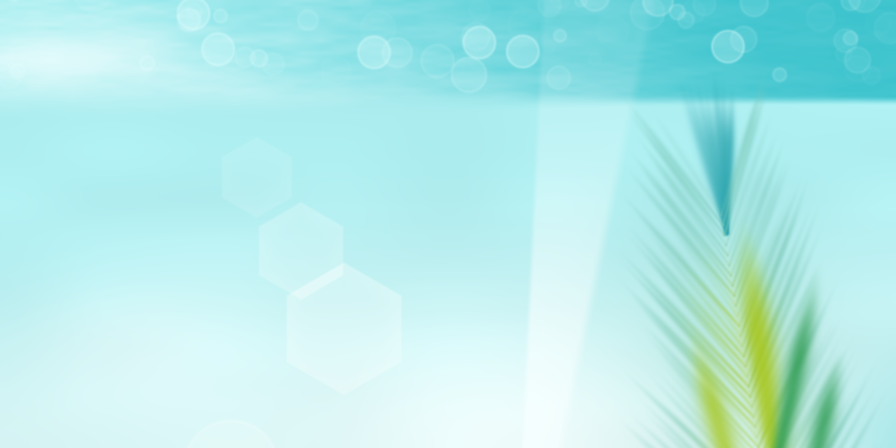
Reproduce this background procedurally as a Shadertoy shader.

```glsl
#define HORIZON 0.775
#define LEAFLETS 40
#define BOKEH 70
#define AQUA vec3(0.68, 0.935, 0.945)
#define MIST vec3(0.86, 0.97, 0.97)
#define LAGOON vec3(0.22, 0.76, 0.80)
#define TEAL vec3(0.14, 0.63, 0.67)
#define SAGE vec3(0.48, 0.78, 0.72)
#define LIME vec3(0.66, 0.78, 0.10)
#define GREEN vec3(0.20, 0.62, 0.34)

float hash(vec2 p) {
    return fract(sin(dot(p, vec2(127.1, 311.7))) * 43758.5453);
}

float noise(vec2 p) {
    vec2 cell = floor(p), f = fract(p);
    f = f * f * (3.0 - 2.0 * f);
    return mix(mix(hash(cell), hash(cell + vec2(1, 0)), f.x),
               mix(hash(cell + vec2(0, 1)), hash(cell + vec2(1, 1)), f.x), f.y);
}

float glow(vec2 p, vec2 center, vec2 size) {
    vec2 d = (p - center) / size;
    return exp(-dot(d, d));
}

// Soft translucent disc with a brighter rim
float lensDisc(vec2 p, vec2 center, float radius) {
    float d = length(p - center) - radius;
    float rim = exp(-pow((d + 0.003) / 0.003, 2.0));
    return 0.65 * smoothstep(0.004, -0.004, d) + 0.4 * rim;
}

float hexagon(vec2 p, vec2 center, float apothem) {
    vec2 q = abs(p - center);
    float d = max(q.x, 0.5 * q.x + 0.866 * q.y) - apothem;
    return smoothstep(0.003, -0.003, d) * (0.75 + 0.25 * smoothstep(-0.05, 0.0, d));
}

// Blurred blade, tapered at both ends
float blade(vec2 p, vec2 root, vec2 tip, float width) {
    vec2 axis = tip - root;
    float t = clamp(dot(p - root, axis) / dot(axis, axis), 0.0, 1.0);
    float d = length(p - root - axis * t) / (width * (0.4 + 0.6 * sin(3.1416 * t)));
    return exp(-d * d) * (1.0 - smoothstep(0.55, 1.0, t));
}

vec2 spine(float y) {
    return vec2(1.61 + 0.16 * (0.52 - y), y);
}

vec3 sea(vec2 p) {
    float depth = smoothstep(0.1, 2.0, p.x + 0.8 * (p.y - 0.85));
    vec3 color = mix(vec3(0.62, 0.925, 0.935), LAGOON, depth);
    float ripples = noise(p * vec2(9.0, 45.0)) * 0.6 + noise(p * vec2(25.0, 110.0)) * 0.4;
    color = mix(color, vec3(1), 0.35 * ripples * (1.0 - 0.75 * depth));
    color = mix(color, vec3(0.97, 1, 1), 0.65 * glow(p, vec2(0.12, 0.87), vec2(0.3, 0.07)));
    color = mix(color, MIST, 0.5 * glow(p, vec2(0.3, HORIZON), vec2(0.8, 0.05)));

    // Scattered sparkles
    for (int i = 0; i < BOKEH; i++) {
        float k = float(i);
        vec2 center = vec2(2.0 * hash(vec2(k, 1.3)), 0.82 + 0.2 * hash(vec2(k, 4.7)));
        float radius = mix(0.015, 0.042, hash(vec2(k, 8.1)));
        float strength = 0.25 * pow(hash(vec2(k, 2.9)), 2.0);
        color = mix(color, vec3(0.93, 1, 1), strength * lensDisc(p, center, radius));
    }
    // Larger highlights
    vec2 highlights[6] = vec2[6](vec2(1.625, 0.896), vec2(1.167, 0.885), vec2(1.07, 0.905),
                                 vec2(0.487, 0.89), vec2(0.432, 0.97), vec2(0.835, 0.883));
    for (int i = 0; i < 6; i++)
        color = mix(color, vec3(0.9, 1, 1), 0.4 * lensDisc(p, highlights[i], 0.038));
    return color;
}

vec3 shore(vec2 p) {
    vec3 color = mix(MIST, AQUA, smoothstep(0.0, 0.72, p.y));
    color = mix(color, AQUA, 0.5 * glow(p, vec2(0.0, 0.45), vec2(0.35, 0.3)));
    color = mix(color, vec3(0.93, 0.99, 0.99), 0.45 * glow(p, vec2(0.3, 0.22), vec2(0.25, 0.14)));
    color = mix(color, vec3(0.98, 1, 1), 0.65 * glow(p, vec2(1.15, 0.0), vec2(0.4, 0.22)));
    color = mix(color, vec3(0.55, 0.87, 0.88), 0.6 * glow(p, vec2(2.05, 0.0), vec2(0.2, 0.22)));
    return color + 0.03 * (noise(p * vec2(4.0, 9.0)) - 0.5);
}

vec3 addPalm(vec3 color, vec2 p) {
    color = mix(color, SAGE, 0.25 * glow(p, vec2(1.6, 0.25), vec2(0.22, 0.3)));
    // Upper tuft
    for (int i = 0; i < 7; i++) {
        float k = float(i) / 6.0;
        vec2 tip = vec2(mix(1.51, 1.635, k), 0.87 - 0.05 * hash(vec2(k, 6.0)));
        color = mix(color, TEAL, (0.25 + 0.4 * k) * blade(p, vec2(1.622, 0.48), tip, 0.012));
    }
    // Fine leaflets on both sides of the spine
    for (int i = 0; i < LEAFLETS; i++) {
        float k = float(i) / float(LEAFLETS);
        vec2 root = spine(mix(0.52, -0.38, k));
        for (int side = 0; side < 2; side++) {
            float s = float(side);
            float seed = hash(vec2(float(i), s + 3.0));
            float angle = mix(mix(2.2, 2.42, k), mix(1.28, 0.98, k), s) + 0.1 * (seed - 0.5);
            float reach = mix(0.36, 0.48, k) * (0.8 + 0.3 * seed);
            vec2 tip = root + reach * vec2(cos(angle), sin(angle));
            float near = exp(-pow(length(p - root) / 0.16, 2.0)) * smoothstep(0.5, 0.25, p.y);
            vec3 tint = mix(SAGE, mix(LIME, GREEN, 0.5 * s), near);
            color = mix(color, tint, (0.15 + 0.35 * seed) * blade(p, root, tip, 0.008));
        }
    }
    // Sunlit and shaded blades
    color = mix(color, LIME, 0.85 * blade(p, vec2(1.74, -0.1), vec2(1.655, 0.53), 0.035));
    color = mix(color, LIME, 0.7 * blade(p, vec2(1.66, -0.15), vec2(1.54, 0.28), 0.028));
    color = mix(color, GREEN, 0.85 * blade(p, vec2(1.72, -0.1), vec2(1.83, 0.42), 0.024));
    color = mix(color, GREEN, 0.8 * blade(p, vec2(1.79, -0.15), vec2(1.88, 0.23), 0.024));
    return mix(color, vec3(0.78, 0.9, 0.72), 0.5 * blade(p, spine(-0.2), spine(0.55), 0.012));
}

void mainImage(out vec4 fragColor, in vec2 fragCoord) {
    vec2 p = fragCoord / iResolution.xy * vec2(2, 1);
    float softness = mix(0.05, 0.012, smoothstep(0.3, 1.7, p.x));
    vec3 color = mix(shore(p), sea(p), smoothstep(-softness, softness, p.y - HORIZON));

    // Slanted light beam
    float beam = smoothstep(-0.008, 0.008, p.x - 1.167 - 0.047 * p.y)
               * smoothstep(0.015, -0.015, p.x - 1.25 - 0.21 * p.y);
    color = mix(color, vec3(0.97, 1, 1), beam * mix(0.75, 0.12, smoothstep(0.0, 0.95, p.y)));

    // Lens reflections
    float flare = 0.38 * hexagon(p, vec2(0.768, 0.266), 0.128)
                + 0.27 * hexagon(p, vec2(0.672, 0.44), 0.094)
                + 0.14 * hexagon(p, vec2(0.573, 0.604), 0.078)
                + 0.35 * lensDisc(p, vec2(0.516, -0.045), 0.108);
    color = mix(color, vec3(0.96, 0.995, 0.99), min(flare, 0.8));

    fragColor = vec4(clamp(addPalm(color, p), 0.0, 1.0), 1.0);
}
```
